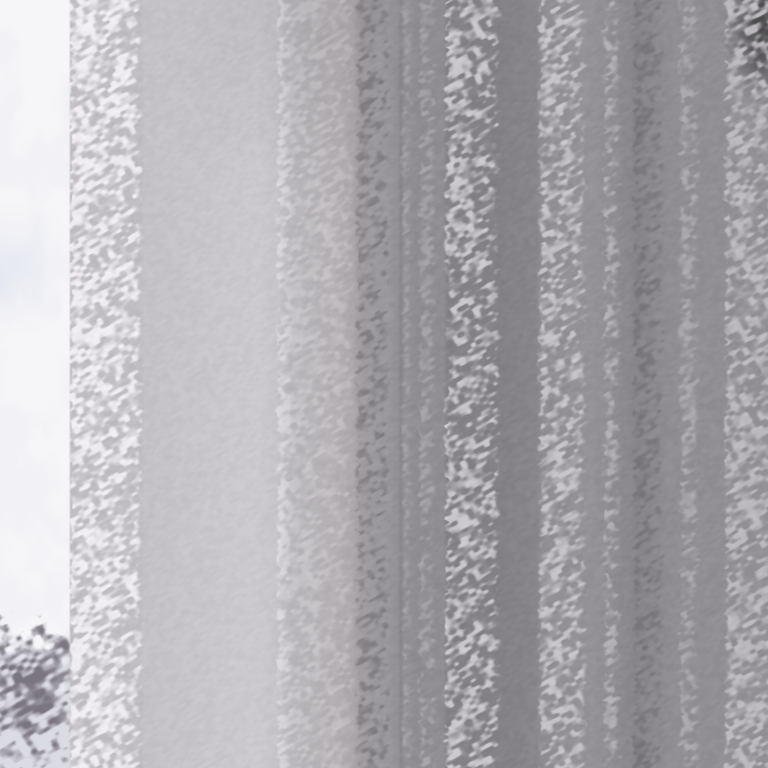
Reproduce this texture procedurally as a Shadertoy shader.

```glsl
// Upright fluted metal bands with soft glittering speckle, beside a pale sky and a frosty bush.

const float SKY_EDGE = 0.091;                  // where the metal begins
const float EDGE_SOFTNESS = 0.0022;
const float BAND_SOFTNESS = 0.0035;
const float EDGE_WOBBLE = 0.009;
const float FLECK_RISE = 0.20;                 // fleck ramp below and above its cut
const float FLECK_PEAK = 0.30;
const float GRAIN = 0.045;
const vec2 STREAK_DIR = vec2(0.87, 0.493);     // speckles lean up to the right
const vec2 STREAK_FREQ = vec2(125.0, 205.0);
const vec3 METAL_TINT = vec3(0.003, -0.006, 0.014);
const vec3 WARM_TINT = vec3(0.005, -0.002, -0.006);
const vec3 SKY_WHITE = vec3(0.965, 0.962, 0.972);
const vec3 SKY_BLUE = vec3(0.86, 0.88, 0.93);
const vec3 BUSH_DARK = vec3(0.48, 0.46, 0.50);
const vec3 BUSH_FROST = vec3(0.86, 0.86, 0.90);

// Metal shading across the width: position, tone
const int STOPS = 23;
const vec2 SHADE[STOPS] = vec2[](
    vec2(0.091, 0.745), vec2(0.183, 0.745), vec2(0.188, 0.765), vec2(0.335, 0.795),
    vec2(0.36, 0.775), vec2(0.378, 0.72), vec2(0.44, 0.69), vec2(0.46, 0.66),
    vec2(0.472, 0.62), vec2(0.505, 0.60), vec2(0.518, 0.57), vec2(0.522, 0.53),
    vec2(0.527, 0.57), vec2(0.545, 0.555), vec2(0.577, 0.56), vec2(0.583, 0.51),
    vec2(0.648, 0.51), vec2(0.698, 0.53), vec2(0.707, 0.56), vec2(0.77, 0.58),
    vec2(0.83, 0.53), vec2(0.87, 0.56), vec2(1.0, 0.57));

// Speckled bands: left, right, strength (negative is dark), coverage
const int BANDS = 12;
const vec4 SPECKLE[BANDS] = vec4[](
    vec4(0.091, 0.184, 0.19, 0.54), vec4(0.362, 0.378, 0.09, 0.56),
    vec4(0.374, 0.460, 0.065, 0.47), vec4(0.465, 0.508, -0.11, 0.43),
    vec4(0.524, 0.536, 0.07, 0.52), vec4(0.547, 0.567, 0.09, 0.48),
    vec4(0.581, 0.650, 0.28, 0.48), vec4(0.703, 0.762, 0.21, 0.48),
    vec4(0.787, 0.807, 0.14, 0.46), vec4(0.825, 0.864, -0.07, 0.45),
    vec4(0.886, 0.910, 0.11, 0.45), vec4(0.945, 1.020, 0.17, 0.49));

float hash(vec2 p) {
    vec3 q = fract(vec3(p.xyx) * 0.1031);
    q += dot(q, q.yzx + 33.33);
    return fract((q.x + q.y) * q.z);
}

float noise(vec2 p) {
    vec2 cell = floor(p), f = fract(p);
    f = f * f * (3.0 - 2.0 * f);
    return mix(mix(hash(cell), hash(cell + vec2(1, 0)), f.x),
               mix(hash(cell + vec2(0, 1)), hash(cell + vec2(1, 1)), f.x), f.y);
}

float fbm(vec2 p) {
    float sum = 0.0, weight = 0.5;
    for (int i = 0; i < 4; i++) {
        sum += weight * noise(p);
        p = p * 2.03 + 17.0;
        weight *= 0.5;
    }
    return sum / 0.9375;
}

// Short slanted flecks
float streaks(vec2 uv) {
    vec2 q = vec2(dot(uv, STREAK_DIR), dot(uv, vec2(-STREAK_DIR.y, STREAK_DIR.x)));
    q = q * STREAK_FREQ + 140.0;
    return 0.7 * noise(q) + 0.3 * noise(q * 0.63 + 9.0);
}

float metalTone(float x) {
    float tone = SHADE[0].y;
    for (int i = 1; i < STOPS; i++) {
        float t = (x - SHADE[i - 1].x) / (SHADE[i].x - SHADE[i - 1].x);
        tone = mix(tone, SHADE[i].y, clamp(t, 0.0, 1.0));
    }
    return tone;
}

float speckleTone(vec2 uv) {
    float fleck = streaks(uv);
    float drift = 0.10 * (fbm(uv * vec2(30.0, 18.0)) - 0.5);
    float x = uv.x + EDGE_WOBBLE * (noise(uv * vec2(110.0, 200.0)) - 0.5);
    float tone = 0.0;
    for (int i = 0; i < BANDS; i++) {
        vec4 b = SPECKLE[i];
        float inside = smoothstep(-EDGE_SOFTNESS, BAND_SOFTNESS, x - b.x)
                     * smoothstep(-EDGE_SOFTNESS, 2.0 * BAND_SOFTNESS, b.y - x);
        float thinning = 0.14 * (x - b.x) / (b.y - b.x) - 0.07;
        float cut = 1.0 - b.w + drift + thinning;
        tone += b.z * inside * smoothstep(cut - FLECK_RISE, cut + FLECK_PEAK, fleck);
    }
    return tone;
}

void mainImage(out vec4 fragColor, in vec2 fragCoord) {
    vec2 uv = fragCoord / iResolution.xy;

    // Metal: shading, flecks, fine grain, darker toward the top
    float tone = metalTone(uv.x) + speckleTone(uv);
    tone += GRAIN * (streaks(uv * 1.2 + 5.0) - 0.5);
    tone -= 0.04 * smoothstep(0.7, 1.0, uv.y) * smoothstep(0.19, 0.33, uv.x) * smoothstep(0.55, 0.4, uv.x);
    float warmth = smoothstep(0.36, 0.44, uv.x) * smoothstep(0.51, 0.46, uv.x);
    vec3 metal = tone + METAL_TINT + WARM_TINT * warmth;

    // Dark smudge in the upper right corner
    float smudge = smoothstep(0.09, 0.01, length((uv - vec2(1.0, 0.965)) * vec2(1.3, 0.8)));
    metal *= 1.0 - 0.5 * smudge * smoothstep(0.85, 0.2, streaks(uv));

    // Sky with faint clouds
    float cloud = smoothstep(0.45, 0.75, fbm(uv * vec2(20.0, 14.0) + 3.0));
    float bluePatch = smoothstep(0.10, 0.0, abs(uv.y - 0.65));
    vec3 sky = mix(SKY_WHITE, SKY_BLUE, 0.2 * cloud + 0.45 * bluePatch * (1.0 - uv.x / SKY_EDGE));

    // Bush below the sky: ragged top, dark heart, frosted twigs
    float leaf = streaks(uv * 0.85 + 2.0);
    float clump = fbm(uv * 38.0 + 6.0);
    float bushArea = smoothstep(0.185, 0.145, uv.y + 0.25 * uv.x + 0.13 * (clump - 0.5) + 0.05 * (leaf - 0.5));
    float heart = length((uv - vec2(0.035, 0.10)) * vec2(1.0, 0.8));
    vec3 bush = mix(BUSH_DARK, BUSH_FROST, smoothstep(0.25, 0.85, leaf + 5.0 * heart - 0.1 + 0.5 * (clump - 0.5)));
    sky = mix(sky, bush, bushArea);

    float metalMask = smoothstep(-EDGE_SOFTNESS, EDGE_SOFTNESS, uv.x - SKY_EDGE);
    fragColor = vec4(clamp(mix(sky, metal, metalMask), 0.0, 1.0), 1.0);
}
```
